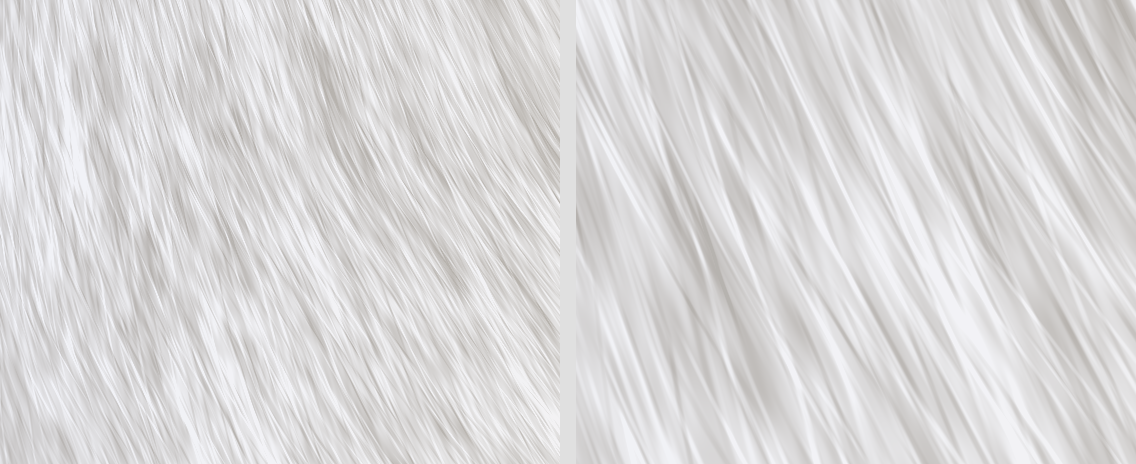
Left, the full canvas; right, a detail of the centre.
A WebGL 1 fragment shader for this texture:

```glsl
precision highp float;
// Soft white fur: fine strands and shaded locks sweeping down to the right.

uniform vec2 u_resolution;

const vec3 SHADOW = vec3(0.735, 0.720, 0.705);
const vec3 LIGHT = vec3(0.928, 0.928, 0.938);
const vec3 COOL_TINT = vec3(-0.003, 0.000, 0.009);
const vec3 WARM_TINT = vec3(0.004, 0.002, -0.004);

float hash(vec2 p) {
  vec3 a = fract(vec3(p.xyx) * vec3(0.1031, 0.1030, 0.0973));
  a += dot(a, a.yzx + 33.33);
  return fract((a.x + a.y) * a.z);
}

float noise(vec2 p) {
  vec2 i = floor(p);
  vec2 f = fract(p);
  f = f * f * (3.0 - 2.0 * f);
  float low = mix(hash(i), hash(i + vec2(1.0, 0.0)), f.x);
  float high = mix(hash(i + vec2(0.0, 1.0)), hash(i + 1.0), f.x);
  return mix(low, high, f.y);
}

// Follows the bending streamlines back to the top edge: x across, y along.
vec2 flowCoords(vec2 p, float leanStart, float fan, float bend) {
  float depth = 1.0 - p.y;
  float drift = -bend / fan;
  float origin = (drift - leanStart) / fan;
  float across = (p.x - origin - drift * depth) * exp(-fan * depth) + origin;
  return vec2(across, depth);
}

// Signed noise stretched along the flow, slightly skewed.
float streaks(vec2 q, vec2 frequency, float skew, float seed) {
  q.x += skew * q.y;
  return noise(q * frequency + vec2(seed * 17.3, seed * 5.7) + 40.0) - 0.5;
}

// Tapered single hairs scattered over staggered columns.
float hairs(vec2 q, float columns, float rows, float skew, float seed) {
  q.x += skew * q.y;
  vec2 g = q * vec2(columns, rows);
  float cover = 0.0;
  for (int i = -2; i <= 2; i++) {
    float column = floor(g.x) + float(i);
    float along = g.y + 20.0 + hash(vec2(column + 50.0, seed)) * 9.0;
    vec2 cell = vec2(column + 70.0, floor(along) + seed * 31.0);
    float f = fract(along);
    float lean = (hash(cell + 3.1) - 0.5) * 3.0;
    float bow = (hash(cell + 8.7) - 0.5) * 0.9;
    float center = column + hash(cell) + lean * (f - 0.5) + bow * f * (1.0 - f);
    float width = 0.0004 + 0.0012 * hash(cell + 5.3);
    float gap = abs(g.x - center) / columns;
    float line = 1.0 - smoothstep(width * 0.4, width + 0.0015, gap);
    float taper = smoothstep(0.0, 0.25, f) * (1.0 - smoothstep(0.6, 1.0, f));
    float strength = 0.3 + 0.7 * hash(cell + 12.9);
    cover = max(cover, line * taper * strength);
  }
  return cover;
}

void main() {
  vec2 p = gl_FragCoord.xy / u_resolution.y;
  float side = p.x * u_resolution.y / u_resolution.x;

  // Combed direction with a gentle wobble
  vec2 q = flowCoords(p, 0.12, 0.38, 0.15);
  q.x += 0.018 * (noise(q * vec2(5.0, 3.0) + 9.0) - 0.5);
  q.x += 0.004 * (noise(q * vec2(19.0, 8.0) + 23.0) - 0.5);

  // Broad locks down to fine undercoat
  float tone = 0.73 - 0.10 * side;
  tone += 0.24 * streaks(q, vec2(5.0, 1.4), 0.05, 1.0);
  tone += 0.32 * streaks(q, vec2(17.0, 2.8), -0.04, 2.0);
  tone += 0.42 * streaks(q, vec2(43.0, 5.5), 0.06, 3.0);
  float undercoat = 0.48 * streaks(q, vec2(100.0, 11.0), -0.07, 4.0);
  undercoat += 0.50 * streaks(q, vec2(190.0, 22.0), 0.09, 5.0);

  // Shaded clefts where locks part
  float cleft = streaks(q, vec2(26.0, 5.0), 0.03, 6.0);
  tone -= 0.30 * smoothstep(0.12, 0.42, cleft);

  // Bright guard hairs over darker gaps
  float bright = hairs(q, 36.0, 2.4, 0.0, 1.0);
  bright += hairs(q, 56.0, 3.6, 0.05, 2.0);
  bright += hairs(q, 80.0, 5.5, -0.06, 3.0);
  float dark = hairs(q, 52.0, 5.0, 0.03, 4.0);
  dark += hairs(q, 84.0, 7.0, -0.03, 5.0);

  // Softer focus toward the upper right and lower left corners
  float offAxis = abs(side + p.y - 1.0);
  float focus = 1.0 - 0.4 * smoothstep(0.55, 1.0, offAxis);
  tone += focus * (undercoat + 0.46 * bright - 0.42 * dark);

  vec3 color = mix(SHADOW, LIGHT, clamp(tone, -0.10, 1.10));
  color += mix(COOL_TINT, WARM_TINT, side);
  gl_FragColor = vec4(color, 1.0);
}
```
